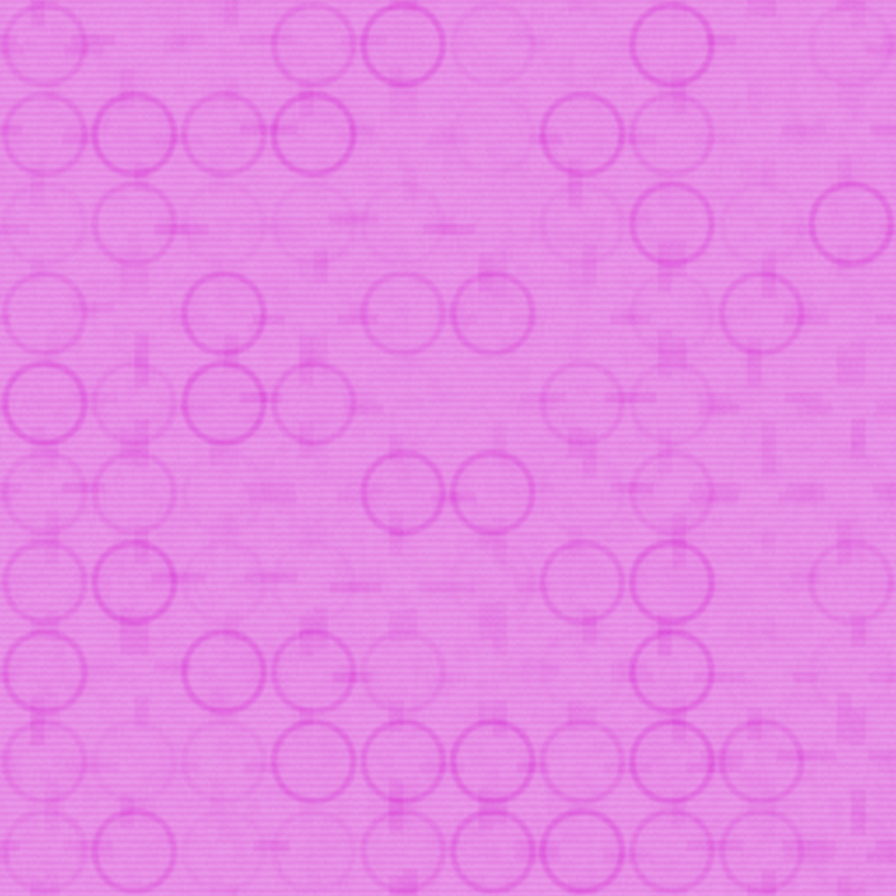
Give the GLSL for this pattern, as a WebGL 1 fragment shader.

```glsl
precision highp float;
// Ten by ten soft rings of uneven strength on a pink, finely ribbed ground.
// Faded blocky bars cross the cell borders; each is built from four hashed
// quarter bars. All hashes wrap by whole cells, so the sheet tiles.

uniform vec2 u_resolution;

#define CELLS 10.0
#define RING_RADIUS 0.443
#define RING_HALF_WIDTH 0.036
#define RING_INK 0.45
#define BAR_WIDTH 0.16
#define BAR_INK 0.27
#define BLOCKS 6.0
#define BLOCK_INK 0.08
#define RIBS 128.0
#define RIB_DEPTH 0.027
#define GROUND vec3(0.908, 0.562, 0.903)
#define INK vec3(0.855, 0.270, 0.845)

float hash(vec2 p, float seed) {
  return fract(sin(dot(p, vec2(127.1, 311.7)) + seed * 74.7) * 43758.55);
}

// Hash of a lattice point, wrapped after count points.
float wrapHash(vec2 id, float count, float seed) {
  return hash(mod(id, count), seed);
}

// Soft coverage of a span from lo to hi.
float span(float x, float lo, float hi, float soft) {
  return smoothstep(lo - soft, lo + soft, x)
       * (1.0 - smoothstep(hi - soft, hi + soft, x));
}

// Block-like value noise: flat squares with narrow blends between them.
float blockNoise(vec2 p, float count, float seed) {
  vec2 id = floor(p);
  vec2 f = smoothstep(0.25, 0.75, fract(p));
  float low = mix(wrapHash(id, count, seed),
                  wrapHash(id + vec2(1.0, 0.0), count, seed), f.x);
  float high = mix(wrapHash(id + vec2(0.0, 1.0), count, seed),
                   wrapHash(id + 1.0, count, seed), f.x);
  return mix(low, high, f.y);
}

// Ring in the middle of each cell, from strong to nearly worn away.
float rings(vec2 p, float pixel) {
  float strength = wrapHash(floor(p), CELLS, 5.0);
  strength = smoothstep(0.0, 1.1, strength);
  float d = length(fract(p) - 0.5);
  float soft = max(0.032, pixel);
  float line = 1.0 - smoothstep(RING_HALF_WIDTH - soft,
                                RING_HALF_WIDTH + soft, abs(d - RING_RADIUS));
  float disc = 1.0 - smoothstep(RING_RADIUS - soft, RING_RADIUS + soft, d);
  return strength * (line * RING_INK + disc * 0.035);
}

// Bars along y at each cell centre of p; each quarter has its own fade.
float bars(vec2 p, float width, float seed, float pixel) {
  vec2 id = floor(p);
  vec2 f = fract(p) - 0.5;
  float soft = max(0.024, pixel);
  float ink = 0.0;
  for (int i = 0; i < 4; i++) {
    float k = float(i);
    vec2 side = vec2(mod(k, 2.0), floor(k / 2.0)) * 2.0 - 1.0;
    float sideStrength = wrapHash(id, CELLS, seed + side.x);
    float quarter = wrapHash(id, CELLS, seed + 3.0 + k);
    float reach = 0.10 + 0.24 * quarter;
    float strength = smoothstep(0.1, 1.0, sideStrength) * (0.5 + 0.5 * quarter);
    vec2 q = f * side;
    float fade = 1.15 - 1.3 * abs(q.y);
    ink += strength * fade * span(q.x, 0.0, width, soft)
         * span(q.y, 0.0, reach, soft);
  }
  return ink * BAR_INK;
}

void main() {
  vec2 uv = gl_FragCoord.xy / u_resolution;
  vec2 p = uv * CELLS;
  float pixel = CELLS / min(u_resolution.x, u_resolution.y);

  // Rings, then bars over the horizontal and vertical cell borders
  float ink = rings(p, pixel);
  ink += bars(p + vec2(0.0, 0.5), BAR_WIDTH, 11.0, pixel);
  ink += bars(p.yx + vec2(0.0, 0.5), BAR_WIDTH * 0.75, 23.0, pixel);

  // Faint blocky wear
  float wear = blockNoise(p * BLOCKS, CELLS * BLOCKS, 37.0);
  ink += BLOCK_INK * wear * wear;

  // Horizontal ribs with a slight grain
  float rib = sin(6.2831853 * RIBS * uv.y);
  float grain = blockNoise(uv * RIBS * 2.0, RIBS * 2.0, 41.0) - 0.5;
  float shade = RIB_DEPTH * rib + 0.026 * grain;

  vec3 color = mix(GROUND, INK, min(ink, 0.8));
  color += shade * vec3(0.25, 1.0, 0.35);
  gl_FragColor = vec4(color, 1.0);
}
```
